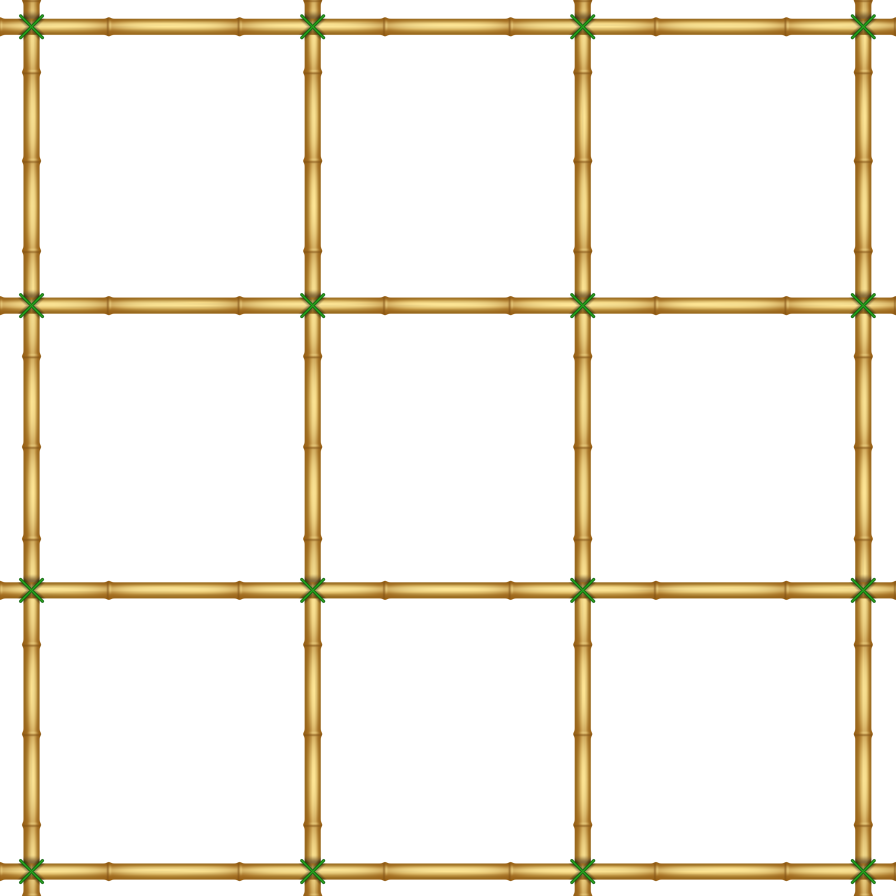
Reproduce this pattern procedurally as a Shadertoy shader.

```glsl
const vec4 COLUMNS = vec4(0.0352, 0.3490, 0.6504, 0.9635);
const vec4 ROWS = vec4(0.0273, 0.3411, 0.6589, 0.9701);
const vec3 COLUMN_KNOTS = vec3(0.181, 0.504, 0.822);  // fractions of a cell
const vec3 ROW_KNOTS = vec3(0.268, 0.733, 0.733);
const float COLUMN_DRIFT = 0.015;
const float ROW_DRIFT = -0.007;
const float POLE_RADIUS = 0.0090;
const float KNOT_BULGE = 0.0016;
const float KNOT_WIDTH = 0.0030;
const float BURN_LENGTH = 0.021;
const float TIE_REACH = 0.0122;
const float TIE_RADIUS = 0.0017;
const vec3 PAPER = vec3(1.0);
const vec3 RIND = vec3(0.60, 0.42, 0.12);
const vec3 CANE = vec3(0.81, 0.66, 0.33);
const vec3 SHINE = vec3(0.98, 0.89, 0.58);
const vec3 BURN = vec3(0.60, 0.37, 0.08);
const vec3 TIE_DARK = vec3(0.03, 0.36, 0.04);
const vec3 TIE_LIGHT = vec3(0.16, 0.64, 0.12);

float hash(vec2 p) {
    return fract(sin(dot(p, vec2(127.1, 311.7))) * 43758.5453);
}

float noise(vec2 p) {
    vec2 i = floor(p), f = fract(p);
    f = f * f * (3.0 - 2.0 * f);
    return mix(mix(hash(i), hash(i + vec2(1, 0)), f.x),
               mix(hash(i + vec2(0, 1)), hash(i + vec2(1, 1)), f.x), f.y);
}

// Signed offset to the nearest of four lines, and its index
vec2 nearestLine(float p, vec4 lines) {
    vec2 best = vec2(p - lines[0], 0.0);
    for (int i = 1; i < 4; i++) {
        float offset = p - lines[i];
        if (abs(offset) < abs(best.x)) best = vec2(offset, float(i));
    }
    return best;
}

// Signed offset to the nearest knot; the canvas borders count as knots
float nearestKnot(float along, vec4 crossings, vec3 fractions, float drift) {
    float best = along < 0.5 ? along : along - 1.0;
    for (int i = 0; i < 3; i++) {
        for (int j = 0; j < 3; j++) {
            float f = fractions[j] + drift * float(i - 1);
            float offset = along - mix(crossings[i], crossings[i + 1], f);
            if (abs(offset) < abs(best)) best = offset;
        }
    }
    return best;
}

// Bamboo colour with its coverage in alpha
vec4 bamboo(float across, float along, float knot, float seed, float soft) {
    float ring = exp(-pow(knot / KNOT_WIDTH, 2.0));
    float radius = POLE_RADIUS + KNOT_BULGE * ring;
    float u = across / radius;

    // Rounded body with an off-centre sheen and lengthwise fibres
    float body = 1.0 - smoothstep(0.25, 1.0, abs(u - 0.06));
    float sheen = 1.0 - smoothstep(0.05, 0.70, abs(u - 0.14));
    vec3 color = mix(mix(RIND, CANE, body), SHINE, sheen);
    color *= 0.97 + 0.06 * noise(vec2(u * 5.0 + seed * 17.0, along * 22.0));

    // Scorched fade, dark groove and lit lip at each knot
    float burn = exp(-pow(abs(knot) / BURN_LENGTH, 1.3));
    color = mix(color, BURN, burn * mix(0.72, 0.42, sheen));
    float groove = exp(-pow((knot + 0.0012) / 0.0013, 2.0));
    float lip = exp(-pow((knot - 0.0016) / 0.0013, 2.0));
    color = mix(color, BURN * 0.8, 0.5 * groove);
    color = mix(color, SHINE, 0.4 * lip * sheen);

    return vec4(color, 1.0 - smoothstep(-soft, soft, abs(across) - radius));
}

float segmentDistance(vec2 p, vec2 end) {
    return length(p - end * clamp(dot(p, end) / dot(end, end), 0.0, 1.0));
}

void mainImage(out vec4 fragColor, in vec2 fragCoord) {
    vec2 uv = fragCoord / iResolution.xy;
    float soft = max(0.75 / iResolution.y, 0.0008);
    vec2 column = nearestLine(uv.x, COLUMNS);
    vec2 row = nearestLine(uv.y, ROWS);
    vec2 local = vec2(column.x, row.x);

    // Upright poles, shaded where they meet the crossing pole
    float knotY = nearestKnot(uv.y, ROWS, COLUMN_KNOTS, COLUMN_DRIFT);
    vec4 upright = bamboo(local.x, uv.y, knotY, column.y, soft);
    float shade = smoothstep(0.019, 0.010, local.y) * step(0.0, local.y);
    upright.rgb = mix(upright.rgb, vec3(0.40, 0.29, 0.13), 0.75 * shade);
    vec3 color = mix(PAPER, upright.rgb, upright.a);

    // Level poles in front
    float knotX = nearestKnot(uv.x, COLUMNS, ROW_KNOTS, ROW_DRIFT);
    vec4 level = bamboo(local.y, uv.x, knotX, row.y + 5.0, soft);
    color = mix(color, level.rgb, level.a);

    // Crossed ties with a soft shadow on the bamboo
    float tie = segmentDistance(abs(local), vec2(TIE_REACH)) - TIE_RADIUS;
    float cover = max(upright.a, level.a);
    color *= 1.0 - 0.35 * cover * (1.0 - smoothstep(0.0, 0.004, tie));
    vec3 cord = mix(TIE_LIGHT, TIE_DARK, smoothstep(-TIE_RADIUS, 0.0, tie));
    color = mix(color, cord, 1.0 - smoothstep(-soft, soft, tie));

    fragColor = vec4(color, 1.0);
}
```
